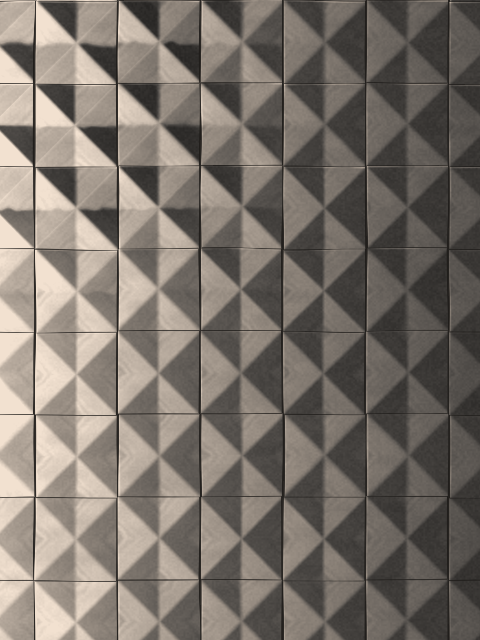
Give the GLSL for this pattern, as a Shadertoy shader.

```glsl
// Wall of glazed pyramid-relief tiles lit from the left, with uneven dark joints.

const float TILES_ACROSS = 5.8;
const vec2  GRID_SHIFT   = vec2(0.42, 0.01); // first joints, from the top left corner
const float EDGE_BLUR    = 0.034;            // softness of the glazed facet edges
const float TILE_JITTER  = 0.022;            // misalignment between tiles
const float JOINT_V      = 0.012;            // half widths, in tiles
const float JOINT_H      = 0.006;
const vec2  LIT_RANGE    = vec2(0.34, 0.97); // bright facets, right to left
const vec2  SHADE_RANGE  = vec2(0.225, 0.73); // dark facets, right to left
const float GLOSS_DARK   = 0.60;             // contrast of the upper left reflections
const float GLOSS_LIGHT  = 0.20;
const float GRAIN        = 0.04;
const vec3  WARM_TINT    = vec3(1.0, 0.93, 0.86);
const vec3  COOL_TINT    = vec3(1.0, 0.955, 0.91);
const vec3  JOINT_COLOR  = vec3(0.12, 0.11, 0.10);

float hash(vec2 p) {
    return fract(sin(dot(p, vec2(127.1, 311.7))) * 43758.5453);
}

float noise(vec2 p) {
    vec2 i = floor(p), f = fract(p);
    f = f * f * (3.0 - 2.0 * f);
    return mix(mix(hash(i), hash(i + vec2(1, 0)), f.x),
               mix(hash(i + vec2(0, 1)), hash(i + vec2(1, 1)), f.x), f.y);
}

float softSign(float x, float blur) {
    return smoothstep(-blur, blur, x) * 2.0 - 1.0;
}

// Brightness of one tile; f is the position from its centre, uv that on the canvas.
float reliefTone(vec2 f, vec2 uv, vec2 id) {
    float blur = EDGE_BLUR * (0.8 + 0.6 * hash(id + 7.0));
    float split = abs(f.y) - abs(f.x);
    float ripple = noise(f * 9.0 + id * 3.7);
    float wedge = softSign(split, blur * 1.4);             // top and bottom against sides
    float lit = 0.5 + 0.5 * softSign(f.x, blur) * wedge;   // facets that face right
    float level = f.y + 0.05 * (ripple - 0.5);
    float up = -softSign(level, blur * 1.3) * wedge;       // facets that face up
    float r = 0.5 - abs(split);                            // distance from the apex

    // Light falls off to the right
    float fall = clamp(1.0 - uv.x, 0.0, 1.0);
    float bright = mix(LIT_RANGE.x, LIT_RANGE.y, pow(fall, 1.2));
    float shade = mix(SHADE_RANGE.x, SHADE_RANGE.y, pow(fall, 2.3));

    // Blunt apex with faint concentric reflections
    float apex = 1.0 - smoothstep(0.07, 0.15, r + 0.05 * (ripple - 0.5));
    lit = mix(lit, 0.5, apex * (0.1 + 0.35 * hash(id + 3.0)));
    float tone = mix(shade, bright, lit);
    tone *= 1.0 + 0.035 * sin(r * 48.0 + ripple * 3.0) * (1.0 - smoothstep(0.15, 0.38, r));

    // Mirror-like streaks in the upper left
    float gloss = smoothstep(0.46, 0.76, uv.y + 0.08 * (hash(id) - 0.5))
                * (1.0 - smoothstep(0.3, 0.72, uv.x));
    float dim = mix(GLOSS_DARK, GLOSS_LIGHT, lit) * max(-up, 0.0);
    float glow = mix(0.18, 0.06, lit) * max(up, 0.0);
    tone *= 1.0 + gloss * (glow - dim);

    // Pale rounded grooves between pyramids
    tone += 0.03 * (1.0 - smoothstep(0.0, 0.05, abs(split)));
    return tone * (0.94 + 0.12 * hash(id + 11.0));
}

void mainImage(out vec4 fragColor, in vec2 fragCoord) {
    vec2 uv = fragCoord / iResolution.xy;
    float aa = TILES_ACROSS / iResolution.x;

    // Tile grid, hung from the top edge, slightly out of line
    vec2 p = vec2(fragCoord.x, fragCoord.y - iResolution.y) * aa
           + vec2(-GRID_SHIFT.x, GRID_SHIFT.y);
    p += 0.02 * (vec2(noise(p * 1.3), noise(p * 1.3 + 31.0)) - 0.5);
    p.y += TILE_JITTER * (hash(vec2(floor(p.x), 5.0)) - 0.5);
    p.x += 0.5 * TILE_JITTER * (hash(vec2(9.0, floor(p.y))) - 0.5);
    vec2 id = floor(p);
    vec2 f = fract(p) - 0.5;
    vec2 offset = TILE_JITTER * (vec2(hash(id + 1.0), hash(id + 2.0)) - 0.5);

    // Glaze with cloudy wear and fine grain
    float tone = reliefTone(f + offset, uv, id);
    tone *= 1.0 + 0.1 * (noise(p * vec2(4.0, 7.0)) - 0.5);
    tone += GRAIN * (noise(p * 45.0) - 0.5);

    // Pale rims beside the joints
    vec2 d = 0.5 - abs(f);
    float chip = noise(p * 4.0 + 17.0);
    float rimV = (1.0 - smoothstep(0.014, 0.014 + aa + 0.012, d.x)) * step(f.x, 0.0);
    float rimH = (1.0 - smoothstep(0.008, 0.008 + aa + 0.008, d.y)) * step(0.0, f.y);
    tone += 0.18 * chip * rimV + 0.25 * chip * smoothstep(0.3, 0.8, uv.y) * rimH;
    tone = min(tone, 0.95);

    vec3 color = tone * mix(COOL_TINT, WARM_TINT, smoothstep(0.25, 0.6, tone));

    // Dark joints of changing width
    float seam = floor(p.x + 0.5);
    float gapV = JOINT_V * (0.4 + 1.1 * noise(vec2(seam * 7.3, p.y * 1.7)));
    float gapH = JOINT_H * (0.4 + 1.0 * noise(vec2(p.x * 1.9, floor(p.y + 0.5) * 5.1)));
    float jointV = 1.0 - smoothstep(gapV - 0.5 * aa, gapV + 0.5 * aa, d.x);
    float jointH = 1.0 - smoothstep(gapH - 0.5 * aa, gapH + 0.5 * aa, d.y);
    color = mix(color, JOINT_COLOR, max(0.92 * jointV, 0.75 * jointH));

    fragColor = vec4(clamp(color, 0.0, 1.0), 1.0);
}
```
